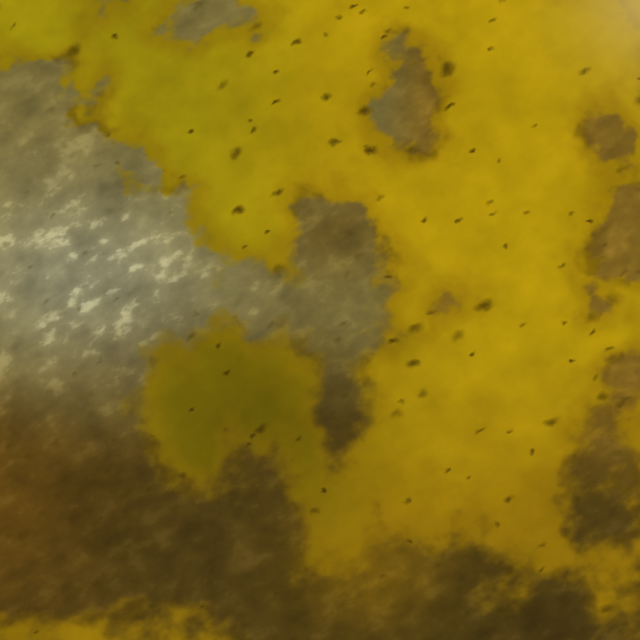
A Shadertoy shader for this texture:

```glsl
const vec3 YELLOW = vec3(0.68, 0.56, 0.05);
const vec3 OCHRE = vec3(0.55, 0.42, 0.05);
const vec3 LIME = vec3(0.59, 0.53, 0.055);
const vec3 OLIVE = vec3(0.37, 0.32, 0.035);
const vec3 UMBER = vec3(0.295, 0.23, 0.08);
const vec3 RUST = vec3(0.36, 0.26, 0.075);
const vec3 STONE = vec3(0.48, 0.43, 0.23);
const vec3 SILVER = vec3(0.57, 0.55, 0.42);
const vec3 TAN = vec3(0.50, 0.38, 0.11);
const vec3 CREAM = vec3(0.82, 0.71, 0.36);
const vec3 SOOT = vec3(0.23, 0.17, 0.03);

const float EDGE_ROUGHNESS = 0.095;
const float EDGE_SHARP = 0.009;
const float EDGE_BLURRED = 0.026;
const float SPECK_GRID = 22.0;
const float SPECK_SHARE = 0.34;

// Ellipses: centre xy, radii zw
const vec4 CRUST[11] = vec4[](
    vec4(0.79, 0.62, 0.25, 0.50), vec4(0.45, 0.89, 0.33, 0.21),
    vec4(0.41, 0.70, 0.11, 0.16), vec4(0.39, 0.36, 0.16, 0.14),
    vec4(0.03, 0.99, 0.13, 0.08), vec4(0.17, 0.00, 0.15, 0.04),
    vec4(0.52, 0.24, 0.08, 0.12), vec4(0.67, 0.36, 0.12, 0.22),
    vec4(0.98, 0.42, 0.11, 0.38), vec4(0.60, 0.76, 0.16, 0.12),
    vec4(0.82, 0.19, 0.10, 0.08));
const vec4 GAPS[11] = vec4[](
    vec4(0.53, 0.62, 0.075, 0.09), vec4(0.99, 0.62, 0.07, 0.07),
    vec4(0.63, 0.84, 0.05, 0.07), vec4(0.94, 0.24, 0.045, 0.09),
    vec4(0.99, 0.42, 0.04, 0.04), vec4(0.94, 0.52, 0.04, 0.03),
    vec4(0.96, 0.78, 0.05, 0.04), vec4(0.41, 0.20, 0.05, 0.10),
    vec4(0.33, 0.97, 0.05, 0.03), vec4(0.42, 0.53, 0.18, 0.04),
    vec4(0.53, 0.49, 0.045, 0.15));

float hash(vec2 p) {
    vec3 q = fract(p.xyx * 0.1031);
    q += dot(q, q.yzx + 33.33);
    return fract((q.x + q.y) * q.z);
}

float noise(vec2 p) {
    vec2 i = floor(p), f = fract(p);
    f = f * f * (3.0 - 2.0 * f);
    return mix(mix(hash(i), hash(i + vec2(1, 0)), f.x),
               mix(hash(i + vec2(0, 1)), hash(i + vec2(1, 1)), f.x), f.y);
}

float fbm(vec2 p) {
    float sum = 0.0, amp = 0.5;
    for (int i = 0; i < 4; i++) {
        sum += amp * noise(p);
        p = mat2(1.6, 1.2, -1.2, 1.6) * p + 17.3;
        amp *= 0.5;
    }
    return sum / 0.9375;
}

float ellipseDepth(vec2 p, vec4 e) {
    return (1.0 - length((p - e.xy) / e.zw)) * min(e.z, e.w);
}

float glow(vec2 p, vec2 centre, vec2 radius) {
    vec2 q = (p - centre) / radius;
    return exp(-dot(q, q));
}

// Positive inside the yellow crust, negative on bare ground
float crustDepth(vec2 p) {
    float depth = -1.0;
    for (int i = 0; i < 11; i++) depth = max(depth, ellipseDepth(p, CRUST[i]));
    for (int i = 0; i < 11; i++) depth = min(depth, -ellipseDepth(p, GAPS[i]));
    return depth + EDGE_ROUGHNESS * (fbm(p * 17.0 + 40.0) - 0.5);
}

// Soft dark pits, one per chosen grid cell
float specks(vec2 p) {
    vec2 g = p * SPECK_GRID + 0.3 * vec2(fbm(p * 60.0), fbm(p * 60.0 + 9.0));
    vec2 cell = floor(g);
    float ink = 0.0;
    for (int y = -1; y <= 1; y++)
    for (int x = -1; x <= 1; x++) {
        vec2 id = cell + vec2(x, y);
        vec2 d = g - id - vec2(hash(id + 3.1), hash(id + 7.7));
        d = mat2(0.87, -0.5, 0.5, 0.87) * d;
        float size = mix(0.08, 0.22, pow(hash(id + 21.0), 4.0));
        float spot = 1.0 - smoothstep(0.0, 1.6, length(d * vec2(0.7, 1.2)) / size);
        ink = max(ink, spot * step(hash(id + 50.0), SPECK_SHARE) * (0.4 + 0.6 * hash(id + 90.0)));
    }
    return ink;
}

void mainImage(out vec4 fragColor, in vec2 fragCoord) {
    vec2 p = fragCoord / iResolution.xy;
    vec2 slanted = mat2(0.87, -0.5, 0.5, 0.87) * p;
    float cloud = fbm(p * 6.0) - 0.5;
    float mottle = fbm(p * 24.0 + 5.0) - 0.5;
    float streak = fbm(slanted * vec2(40.0, 65.0)) - 0.5;
    float depth = crustDepth(p);

    // Bare ground, lit from the upper left
    float shine = glow(p, vec2(0.13, 0.57), vec2(0.23, 0.15));
    vec3 ground = mix(UMBER, RUST, glow(p, vec2(0.0, 0.22), vec2(0.16, 0.25)));
    ground = mix(ground, STONE, smoothstep(0.32, 0.56, p.y + 0.15 * cloud));
    ground = mix(ground, SILVER, shine);
    ground = mix(ground, UMBER * 1.25, 0.7 * glow(p, vec2(0.53, 0.64), vec2(0.12, 0.08)));
    ground = mix(ground, TAN, 0.85 * smoothstep(0.57, 0.68, p.x) * smoothstep(0.15, 0.4, p.y));
    ground = mix(ground, OCHRE, 0.55 * glow(p, vec2(0.58, 0.12), vec2(0.12, 0.10)));
    ground *= 1.0 + 0.34 * mottle + 0.22 * streak + 0.2 * cloud;
    float glint = smoothstep(0.06, 0.32, streak + 0.4 * mottle);
    ground += vec3(0.14, 0.14, 0.12) * glint * (shine + 0.12);

    // Yellow crust
    vec3 crust = mix(YELLOW, LIME, 0.9 * (1.0 - smoothstep(0.25, 0.62, p.x)));
    crust = mix(crust, OCHRE, smoothstep(0.52, 0.16, p.y + 0.2 * cloud) * 0.75);
    crust = mix(crust, OLIVE, 0.95 * glow(p, vec2(0.37, 0.33), vec2(0.21, 0.19)));
    crust = mix(crust, OCHRE * 0.95, 0.5 * (1.0 - smoothstep(0.0, 0.05, depth)));
    crust *= 1.0 + 0.18 * cloud + 0.13 * mottle + 0.06 * streak;

    // Layers, pits and the pale corner
    float softness = mix(EDGE_BLURRED, EDGE_SHARP, smoothstep(0.35, 0.75, p.y + 0.4 * max(p.x - 0.5, 0.0)));
    float cover = smoothstep(-softness, softness, depth + 0.025 * streak);
    vec3 color = mix(ground, crust, cover);
    float rim = exp(-pow(depth / 0.014, 2.0)) * smoothstep(0.02, 0.25, mottle);
    color = mix(color, SOOT, 0.35 * rim);
    color = mix(color, SOOT, 0.8 * specks(p) * mix(0.4, 1.0, cover));
    color = mix(color, CREAM, 0.8 * glow(p, vec2(1.02, 1.0), vec2(0.12, 0.11)));
    fragColor = vec4(clamp(color, 0.0, 1.0), 1.0);
}
```
